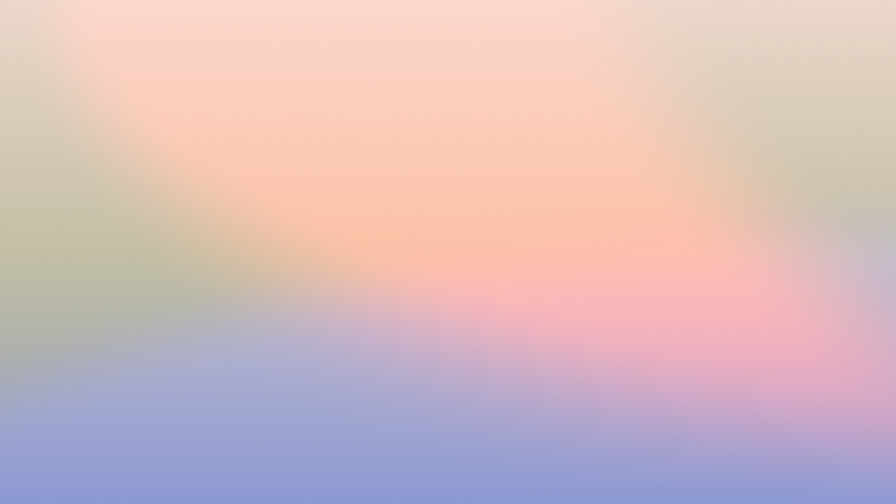
A WebGL 1 fragment shader for this background:

```glsl
precision highp float;
uniform vec2 u_resolution;

#define CREAM      vec3(0.985, 0.843, 0.798)
#define PEACH      vec3(0.985, 0.755, 0.650)
#define LINEN      vec3(0.924, 0.843, 0.794)
#define SAGE       vec3(0.764, 0.748, 0.645)
#define SLATE      vec3(0.550, 0.600, 0.715)
#define PINK       vec3(0.998, 0.745, 0.700)
#define LAVENDER   vec3(0.770, 0.743, 0.800)
#define PERIWINKLE vec3(0.548, 0.600, 0.824)
#define HAZE_WIDTH 0.11
#define GRAIN      0.004

// Soft step around an edge, reaching equally to both sides
float softEdge(float edge, float halfWidth, float x) {
  return smoothstep(edge - halfWidth, edge + halfWidth, x);
}

vec2 hashGradient(vec2 cell) {
  vec2 h = vec2(dot(cell, vec2(127.1, 311.7)), dot(cell, vec2(269.5, 183.3)));
  return 2.0 * fract(sin(h) * 43758.5) - 1.0;
}

float gradientNoise(vec2 p) {
  vec2 cell = floor(p);
  vec2 f = p - cell;
  vec2 w = f * f * (3.0 - 2.0 * f);
  vec2 e = vec2(1.0, 0.0);
  float low = mix(dot(hashGradient(cell), f),
                  dot(hashGradient(cell + e.xy), f - e.xy), w.x);
  float high = mix(dot(hashGradient(cell + e.yx), f - e.yx),
                   dot(hashGradient(cell + e.xx), f - e.xx), w.x);
  return mix(low, high, w.y);
}

void main() {
  vec2 uv = gl_FragCoord.xy / u_resolution;
  float depth = 1.0 - uv.y;
  float upper = clamp(depth * 2.0, 0.0, 1.0);
  float lower = clamp(depth * 2.0 - 1.0, 0.0, 1.0);

  // Vertical ramps: warm and cool, above and below the haze line
  vec3 warmSky = mix(CREAM, PEACH, upper);
  vec3 coolSky = mix(mix(LINEN, SAGE, upper), SLATE, lower);
  vec3 warmHaze = mix(PINK, PERIWINKLE, vec3(lower * lower, lower, lower));
  vec3 coolHaze = mix(LAVENDER, PERIWINKLE, lower);

  // Warm band that sweeps from the top toward the lower right
  float d2 = depth * depth;
  float leftSide = softEdge(0.065 + 0.9 * d2, 0.05 + 0.45 * d2, uv.x);
  float rightSide = softEdge(0.69 + 0.22 * depth + 0.37 * d2,
                             0.09 + 0.08 * depth, uv.x);
  float warmth = leftSide * (1.0 - rightSide);

  // Haze line that climbs from left to right
  float fromRight = 1.0 - uv.x;
  float hazeLine = 0.45 + 0.34 * fromRight * fromRight;
  float haze = softEdge(hazeLine, HAZE_WIDTH, depth);

  vec3 color = mix(mix(coolSky, warmSky, warmth),
                   mix(coolHaze, warmHaze, warmth), haze);

  // Faint grain hides banding
  vec2 canvas = uv * vec2(u_resolution.x / u_resolution.y, 1.0);
  color += GRAIN * gradientNoise(canvas * 140.0);
  gl_FragColor = vec4(color, 1.0);
}
```
